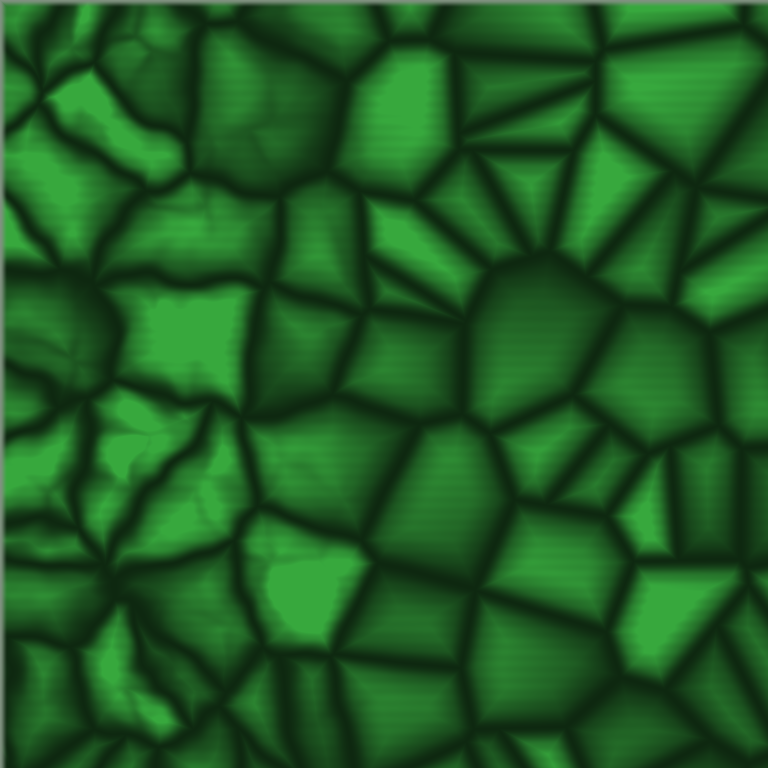
Give the GLSL for this texture, as a three.js fragment shader.

```glsl
// Soft green faceted scales: a cellular pattern with dark creases, where
// some cells are cut in two by a straight fold. Layered sines roughen the
// left side, faint scan lines cross it all and two edges have a pale rim.
varying vec2 vUv;

const float CELLS = 6.4;
const float FOLD_SHARE = 0.28;
const float SCAN_LINES = 68.0;
const float TAU = 6.28318;
const vec3 SHADE_GREEN = vec3(0.055, 0.155, 0.063);
const vec3 LEAF_GREEN = vec3(0.215, 0.660, 0.240);
const vec3 RIM_GREY = vec3(0.50, 0.57, 0.50);

float hash1(vec2 p) {
  return fract(sin(dot(p, vec2(127.1, 311.7))) * 43758.545);
}

vec2 hash2(vec2 p) {
  return vec2(hash1(p), hash1(p + 37.4));
}

// Irregular waves from rotated sines, roughly -1 to 1.
float waves(vec2 p) {
  float sum = 0.0;
  float weight = 0.6;
  for (int i = 0; i < 3; i++) {
    sum += weight * sin(p.x + 1.2 * sin(p.y)) * cos(p.y + sin(p.x));
    p = mat2(1.2, 1.4, -1.4, 1.2) * p + 2.3;
    weight *= 0.5;
  }
  return sum;
}

vec2 seedOffset(vec2 cell, vec2 p, float jitter) {
  return cell + 0.5 + jitter * (hash2(cell) - 0.5) - p;
}

// Distance to the nearest cell border; also gives the cell and its seed.
float cellBorder(vec2 p, float jitter, out vec2 id, out vec2 toSeed) {
  vec2 base = floor(p);
  float nearest = 9.0;
  for (int y = -1; y <= 1; y++) {
    for (int x = -1; x <= 1; x++) {
      vec2 cell = base + vec2(float(x), float(y));
      vec2 offset = seedOffset(cell, p, jitter);
      float d = dot(offset, offset);
      if (d < nearest) {
        nearest = d;
        id = cell;
        toSeed = offset;
      }
    }
  }
  float border = 9.0;
  for (int y = -2; y <= 2; y++) {
    for (int x = -2; x <= 2; x++) {
      vec2 cell = id + vec2(float(x), float(y));
      vec2 offset = seedOffset(cell, p, jitter);
      vec2 between = offset - toSeed;
      if (dot(between, between) > 0.0001) {
        border = min(border, dot(0.5 * (offset + toSeed), normalize(between)));
      }
    }
  }
  return border;
}

// A soft crease that opens into a wide, gentle slope.
float creaseRelief(float crease) {
  return 0.28 * smoothstep(0.0, 0.14, crease) + 0.72 * smoothstep(-0.02, 0.36, crease);
}

// Brightness of the scales: dark creases, folds and slanted facets.
float scales(vec2 p, float jitter, float foldShare) {
  vec2 id;
  vec2 toSeed;
  float crease = cellBorder(p, jitter, id, toSeed);

  float angle = TAU * hash1(id + 5.3);
  float fold = dot(toSeed, vec2(cos(angle), sin(angle)));
  if (hash1(id + 9.1) < foldShare) {
    crease = min(crease, abs(fold));
    id += 0.37 * step(0.0, fold);
  }

  float slant = TAU * hash1(id + 2.9);
  float tone = mix(0.55, 1.4, pow(hash1(id + 71.7), 2.2));
  tone += 0.5 * dot(toSeed, vec2(cos(slant), sin(slant)));
  return creaseRelief(crease) * max(tone, 0.22);
}

void main() {
  float rough = 1.0 - smoothstep(0.2, 0.6, vUv.x);

  // Bent creases on the left; straight ones on the right.
  vec2 bend = vec2(waves(vUv * 17.0), waves(vUv.yx * 17.0 + 4.0));
  vec2 p = vUv * CELLS + bend * 0.15 * rough;
  float light = scales(p, 0.9, FOLD_SHARE);

  // Mottling and small soft cracks on the rough side.
  float patches = smoothstep(-0.4, 0.5, waves(vUv * 11.0 + 7.0));
  float cracks = scales(p * 1.7 + 20.0, 0.9, 0.0);
  light *= mix(1.0, 0.65 + 0.8 * cracks, rough * patches);
  light *= 1.0 + rough * (0.08 + 0.3 * waves(vUv * 27.0));

  light *= 1.0 + 0.03 * sin(vUv.y * SCAN_LINES * TAU);
  vec3 color = mix(SHADE_GREEN, LEAF_GREEN, clamp(light, 0.0, 1.0));

  // Pale rim along the left and top edges.
  float edge = min(vUv.x, 1.0 - vUv.y);
  color = mix(color, RIM_GREY, 1.0 - smoothstep(0.0, 0.010, edge));
  gl_FragColor = vec4(color, 1.0);
}
```
